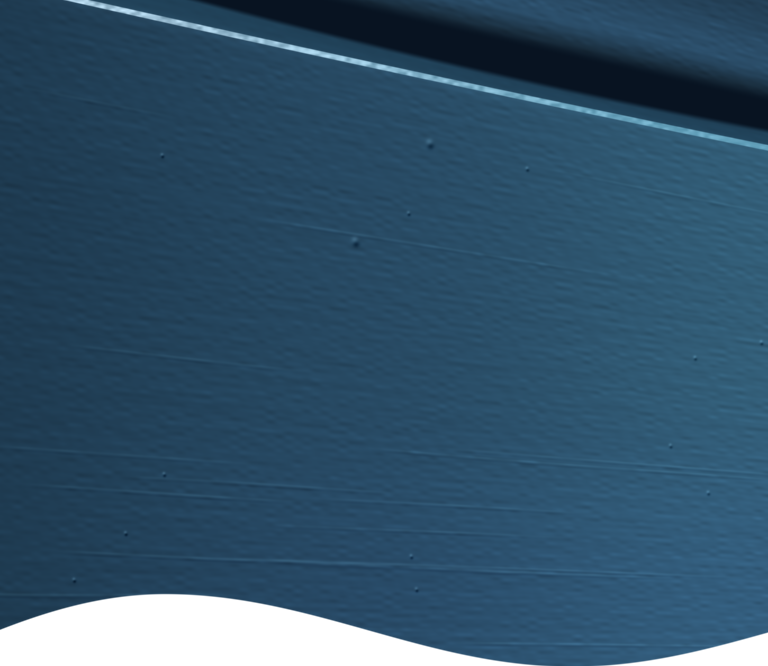
A Shadertoy shader for this texture:

```glsl
// Brushed blue painted panel: a bevelled top edge catches the light below a dark
// groove and a moulding, and a white wave cuts the foot. Curves bound each part;
// stretched value noise, lit as relief, gives brush grain, scratches and specks.

const vec3 PAINT_SHADE = vec3(0.115, 0.225, 0.310);
const vec3 PAINT_MID   = vec3(0.155, 0.290, 0.390);
const vec3 PAINT_LIT   = vec3(0.200, 0.372, 0.475);
const vec3 BEVEL       = vec3(0.125, 0.255, 0.345);
const vec3 GROOVE      = vec3(0.030, 0.075, 0.130);
const vec3 MOULDING    = vec3(0.145, 0.262, 0.355);
const vec3 GLINT_LEFT  = vec3(0.660, 0.790, 0.870);
const vec3 GLINT_RIGHT = vec3(0.400, 0.640, 0.740);
const float GLINT_HALF_WIDTH = 0.0042;
const float GRAIN_FAN = 0.25;       // how strongly the strokes tilt towards the top
const float STROKE_STRENGTH = 0.030;
const float TOOTH_STRENGTH = 0.050;
const int SCRATCHES = 18;
const int SPECKS = 14;

float hash(vec2 p) {
    vec3 q = fract(vec3(p.xyx) * 0.1031);
    q += dot(q, q.yzx + 33.33);
    return fract((q.x + q.y) * q.z);
}

float noise(vec2 p) {
    vec2 i = floor(p), f = fract(p);
    f = f * f * (3.0 - 2.0 * f);
    return mix(mix(hash(i), hash(i + vec2(1, 0)), f.x),
               mix(hash(i + vec2(0, 1)), hash(i + vec2(1, 1)), f.x), f.y);
}

// Boundary heights across the canvas, x and y both running 0 to 1
float glintLine(float x)    { return 1.026 - 0.262 * x + 0.014 * x * x; }
float grooveFoot(float x)   { return 1.081 - 0.340 * x + 0.061 * x * x; }
float mouldingFoot(float x) { return 1.116 - 0.262 * x; }
float waveLine(float x) {
    float leftDip = max(0.0, 1.0 - x / 0.215);
    return 0.0535 + 0.0545 * cos(5.928 * (x - 0.215)) - 0.015 * leftDip * leftDip;
}

// Height of the paint film: long strokes and a finer tooth
float paintHeight(vec2 g) {
    float strokes = noise(g * vec2(5.0, 75.0)) + 0.6 * noise(g * vec2(11.0, 150.0) + 7.0);
    float tooth = noise(g * vec2(85.0, 130.0) + 31.0);
    return STROKE_STRENGTH * strokes + TOOTH_STRENGTH * tooth;
}

// Relief lit from above: positive where the film faces the light
float relief(vec2 g) {
    const vec2 toLight = vec2(0.001, 0.004);
    return paintHeight(g) - paintHeight(g + toLight);
}

// Fine ridges, each with a shadow just below
float scratches(vec2 g) {
    float sum = 0.0;
    for (int i = 0; i < SCRATCHES; i++) {
        float k = float(i);
        float h = hash(vec2(k, 3.7));
        float start = hash(vec2(k, 9.1)) * 0.8 - 0.1;
        float span = 0.25 + 0.5 * hash(vec2(k, 5.3));
        float along = smoothstep(start, start + 0.1, g.x)
                    * smoothstep(start + span, start + span - 0.15, g.x);
        float bend = 0.008 * (noise(vec2(g.x * 3.0, k)) - 0.5);
        float d = (g.y - 0.92 * pow(h, 1.4) - 0.04 - bend) / 0.0022;
        float broken = 0.35 + 0.65 * noise(vec2(g.x * 35.0, k + 40.0));
        sum += along * broken * (exp(-d * d) - 0.6 * exp(-(d + 2.0) * (d + 2.0)));
    }
    return sum;
}

// Bright crumbs with a dark lower side
float specks(vec2 uv, float aspect) {
    float sum = 0.0;
    for (int i = 0; i < SPECKS; i++) {
        float k = float(i);
        vec2 c = vec2(hash(vec2(k, 21.3)), 0.1 + 0.68 * hash(vec2(k, 47.9)));
        if (i == 0) c = vec2(0.559, 0.787);
        if (i == 1) c = vec2(0.462, 0.640);
        float r = i < 2 ? 0.005 : 0.0026;
        vec2 d = (uv - c) * vec2(aspect, 1.0) / r;
        sum += exp(-dot(d, d)) - 1.1 * exp(-dot(d + vec2(-0.4, 1.3), d + vec2(-0.4, 1.3)));
    }
    return sum;
}

void mainImage(out vec4 fragColor, in vec2 fragCoord) {
    vec2 uv = fragCoord / iResolution.xy;
    float aspect = iResolution.x / iResolution.y;
    float px = 1.0 / iResolution.y;
    vec2 grain = vec2(uv.x, uv.y / (1.0 - GRAIN_FAN * uv.x));
    float texture_ = relief(grain);

    // Panel light: shaded left, brighter to the right and low right
    float light = uv.x * 0.85 + 0.09 + 0.10 * uv.x * (0.55 - uv.y)
                + 0.05 * (noise(grain * vec2(2.0, 7.0)) - 0.5);
    vec3 col = mix(PAINT_SHADE, PAINT_MID, smoothstep(0.0, 0.55, light));
    col = mix(col, PAINT_LIT, smoothstep(0.45, 1.0, light));
    col += vec3(0.0, -0.006, 0.018) * smoothstep(0.45, 0.1, uv.y) * uv.x;
    col *= 1.0 + 2.6 * texture_;
    col += vec3(0.040, 0.060, 0.065) * scratches(grain) * mix(1.0, 0.6, uv.y);
    col += vec3(0.10, 0.13, 0.14) * specks(uv, aspect);

    // Bevel, groove and moulding, stacked upwards
    float aboveGlint = uv.y - glintLine(uv.x);
    float aboveGroove = uv.y - grooveFoot(uv.x);
    float aboveMoulding = uv.y - mouldingFoot(uv.x);
    col = mix(col, BEVEL * (1.0 + texture_), smoothstep(-px, px, aboveGlint));
    col = mix(col, GROOVE, smoothstep(-0.004, 0.006, aboveGroove));
    float roll = smoothstep(0.0, 0.05, aboveMoulding) - 0.45 * smoothstep(0.05, 0.15, aboveMoulding);
    vec3 moulding = MOULDING * (0.62 + 0.55 * roll) * (1.0 + 2.8 * texture_);
    col = mix(col, moulding, smoothstep(-0.008, 0.014, aboveMoulding));

    // Glinting edge, roughest and palest at the left
    float sparkle = noise(uv * vec2(150.0, 190.0)) - 0.5;
    float glint = smoothstep(px, -px, abs(aboveGlint) - GLINT_HALF_WIDTH);
    vec3 glintColor = mix(GLINT_LEFT, GLINT_RIGHT, smoothstep(0.1, 1.0, uv.x));
    col = mix(col, glintColor + sparkle * mix(0.40, 0.12, uv.x), glint * 0.92);
    col += 0.05 * glintColor * exp(-abs(aboveGlint) / 0.008);

    // White wave at the foot
    col = mix(col, vec3(1.0), smoothstep(px, -px, uv.y - waveLine(uv.x)));
    fragColor = vec4(clamp(col, 0.0, 1.0), 1.0);
}
```
